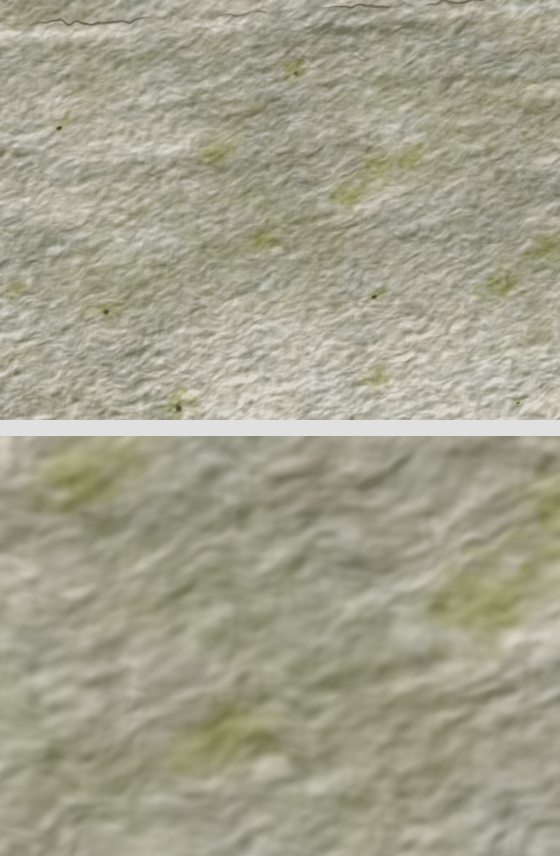
Top: the whole. Bottom: its middle third, enlarged.
This texture is drawn by a WebGL 2 fragment shader. Its source:

```glsl
#version 300 es
precision highp float;
// Dry, pale hillside: weathered ledges above, chalky rubble below, sparse green tufts.

#define GRAIN_SCALE vec2(32.0, 52.0)
#define GRAIN_SLANT 0.25
#define RELIEF 3.1
#define FINE_GRAIN 0.95
#define LEDGE_SLOPE 0.055
#define LEDGE_CONTRAST 1.3
#define PATCH_CONTRAST 1.0
#define TONE_SPREAD 0.98
#define TUFT_CELL 0.19
#define TUFT_CHANCE 0.42

uniform vec2 u_resolution;
out vec4 fragColor;

const vec3 SOIL = vec3(0.665, 0.653, 0.592);
const vec3 TONE_STEP = vec3(0.074, 0.072, 0.079);
const vec3 OLIVE = vec3(0.625, 0.622, 0.505);
const vec3 LEAF = vec3(0.53, 0.54, 0.31);
const vec3 SHADOW = vec3(0.22, 0.22, 0.17);

float hash(vec2 p) {
    return fract(sin(dot(p, vec2(127.1, 311.7))) * 43758.5453);
}

// Signed value noise, -1 to 1
float noise(vec2 p) {
    vec2 i = floor(p), f = fract(p);
    f = f * f * (3.0 - 2.0 * f);
    float low = mix(hash(i), hash(i + vec2(1, 0)), f.x);
    float high = mix(hash(i + vec2(0, 1)), hash(i + vec2(1, 1)), f.x);
    return 2.0 * mix(low, high, f.y) - 1.0;
}

float fbm(vec2 p) {
    float sum = 0.0, amp = 0.5;
    for (int i = 0; i < 3; i++) {
        sum += amp * noise(p);
        p = mat2(0.9, 0.35, -0.35, 0.9) * p * 2.1 + 17.3;
        amp *= 0.5;
    }
    return sum;
}

// Rubble height, stretched along the slanted lie of the ground
float groundHeight(vec2 p) {
    p.y -= GRAIN_SLANT * p.x;
    return fbm(p * GRAIN_SCALE);
}

// Scattered tufts: x = leaf cover, y = dark core
vec2 tufts(vec2 p) {
    vec2 home = floor(p / TUFT_CELL), cover = vec2(0);
    for (int j = -1; j <= 1; j++)
    for (int i = -1; i <= 1; i++) {
        vec2 cell = home + vec2(i, j);
        if (hash(cell + 5.7) > TUFT_CHANCE) continue;
        vec2 jitter = vec2(hash(cell + 11.3), hash(cell + 23.9));
        float size = mix(0.014, 0.038, hash(cell + 37.1));
        vec2 d = p - (cell + 0.15 + 0.7 * jitter) * TUFT_CELL;
        d.y -= 0.2 * d.x;
        float ragged = 0.55 * noise(p * 75.0);
        float leaf = 1.0 - smoothstep(0.1, 1.5, length(d / vec2(1.3, 0.9)) / size + ragged);
        vec2 coreOffset = d + vec2(0.0, 0.3 * size);
        float core = 1.0 - smoothstep(0.1, 1.1, length(coreOffset / vec2(0.5, 0.3)) / size + ragged);
        float depth = step(0.5, hash(cell + 51.7));
        cover = max(cover, vec2(leaf, core * depth));
    }
    return cover;
}

void main() {
    vec2 p = gl_FragCoord.xy / u_resolution.y;
    vec2 warp = 0.006 * vec2(noise(p * 23.0), noise(p * 23.0 + 40.0));
    vec2 q = p + warp;
    float level = q.y - LEDGE_SLOPE * q.x + 0.006 * noise(p * 55.0);
    float upper = smoothstep(0.3, 0.75, p.y);
    float lower = 1.0 - smoothstep(0.0, 0.42, p.y);

    // Lit rubble and fine grain, rougher on the chalk
    vec2 toLight = vec2(-0.004, 0.006);
    float tone = RELIEF * (groundHeight(q) - groundHeight(q + toLight));
    vec2 sheared = vec2(q.x, q.y - GRAIN_SLANT * q.x);
    tone += FINE_GRAIN * noise(sheared * vec2(72.0, 112.0));
    tone += 0.5 * noise(sheared * vec2(30.0, 62.0) + 90.0);
    tone *= 0.88 + 0.3 * lower;

    // Long ledges above, broad pale patches below
    float ledges = noise(vec2(q.x * 2.2, level * 24.0)) + 0.6 * noise(vec2(q.x * 6.0, level * 48.0));
    tone += LEDGE_CONTRAST * ledges * mix(0.1, 0.8, upper);
    float blotch = fbm(p * vec2(3.2, 4.6) + 8.0);
    tone += PATCH_CONTRAST * (1.5 * blotch + 1.2 * lower - 0.33);

    // Bright top ledge with a broken dark crack over it
    float ledgeOffset = level - 0.912;
    float brightLedge = exp(-pow(ledgeOffset / 0.018, 2.0));
    tone += 1.6 * brightLedge;
    float crack = 1.0 - smoothstep(0.0, 0.006, abs(ledgeOffset - 0.025));
    crack *= smoothstep(-0.45, 0.35, noise(vec2(p.x * 7.0, 3.0)) + 0.3 * noise(p * 45.0));

    // Colour: soil ramp, warm and cool drift, thin grass, tufts
    tone = TONE_SPREAD * clamp(tone, -3.0, 2.7);
    vec3 color = SOIL + TONE_STEP * tone;
    color += vec3(0.012, 0.0, -0.008) * noise(p * vec2(13.0, 19.0) + 70.0);
    float grass = fbm(p * vec2(4.0, 6.5) + 31.0) + 0.2 * noise(q * 40.0);
    grass = smoothstep(0.05, 0.5, grass - 0.3 * blotch - 0.15 * lower) * (1.0 - brightLedge);
    color = mix(color, OLIVE + 0.8 * TONE_STEP * tone, 0.65 * grass);
    vec2 tuft = tufts(q);
    color = mix(color, LEAF + 0.8 * TONE_STEP * tone, 0.6 * tuft.x);
    color = mix(color, SHADOW, max(0.85 * tuft.y, 0.55 * crack));
    fragColor = vec4(clamp(color, 0.0, 1.0), 1.0);
}
```
